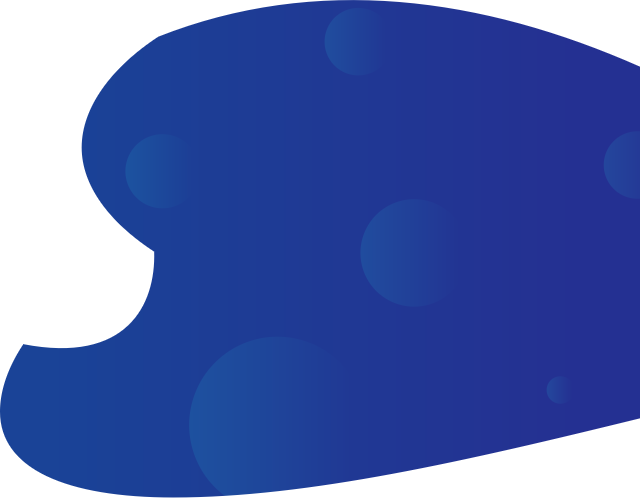
Reproduce this background procedurally as a Shadertoy shader.

```glsl
// A deep blue blob with a notched left side on white, carrying soft bubbles.
// The outline is a closed chain of cubic curves turned into a signed distance;
// each bubble is a disc of pale cyan that fades out from left to right.

#define CANVAS_HEIGHT 6.0                       // units from top to bottom
#define CURVE_STEPS 32                          // segments per outline curve
#define PAPER vec3(1.0)
#define BLUE_LEFT vec3(0.100, 0.262, 0.592)
#define BLUE_RIGHT vec3(0.143, 0.190, 0.572)
#define BLUE_SPAN vec2(0.6, 6.8)                // x range of the blue gradient
#define BUBBLE_TINT vec3(0.13, 0.62, 0.78)
#define BUBBLE_OPACITY 0.20
#define BUBBLE_FADE 0.92                        // fade length in diameters

// Bubble centre (x, y from the top) and radius
const int BUBBLE_COUNT = 6;
const vec3 BUBBLES[BUBBLE_COUNT] = vec3[BUBBLE_COUNT](
    vec3(4.30, 0.50, 0.405),
    vec3(1.95, 2.055, 0.445),
    vec3(4.97, 3.035, 0.645),
    vec3(3.33, 5.10, 1.06),
    vec3(6.725, 4.68, 0.165),
    vec3(7.65, 1.98, 0.405));

vec2 cubicPoint(vec2 a, vec2 b, vec2 c, vec2 d, float t) {
    float u = 1.0 - t;
    return u * u * u * a + 3.0 * u * u * t * b + 3.0 * u * t * t * c + t * t * t * d;
}

// Adds one curve to the outline. field.x: squared distance, field.y: side sign
void addCurve(inout vec2 field, vec2 p, vec2 a, vec2 b, vec2 c, vec2 d) {
    vec2 start = a;
    for (int i = 1; i <= CURVE_STEPS; i++) {
        vec2 end = cubicPoint(a, b, c, d, float(i) / float(CURVE_STEPS));
        vec2 edge = end - start;
        vec2 rel = p - start;
        vec2 gap = rel - edge * clamp(dot(rel, edge) / dot(edge, edge), 0.0, 1.0);
        field.x = min(field.x, dot(gap, gap));
        bvec3 crossing = bvec3(p.y >= start.y, p.y < end.y, edge.x * rel.y > edge.y * rel.x);
        if (all(crossing) || all(not(crossing))) field.y = -field.y;
        start = end;
    }
}

// Signed distance to the blob, negative inside
float blobDistance(vec2 p) {
    vec2 shoulder = vec2(1.90, 0.44), lobe = vec2(0.98, 1.77), notch = vec2(1.85, 3.02);
    vec2 tip = vec2(0.28, 4.13), heel = vec2(0.0, 4.94), base = vec2(2.08, 5.97);
    vec2 lowRight = vec2(7.68, 5.02), highRight = vec2(7.68, 0.80);
    vec2 field = vec2(1e3, 1.0);
    addCurve(field, p, shoulder, vec2(1.35, 0.80), vec2(0.98, 1.28), lobe);
    addCurve(field, p, lobe, vec2(0.98, 2.22), vec2(1.30, 2.66), notch);
    addCurve(field, p, notch, vec2(1.87, 3.66), vec2(1.52, 4.37), tip);
    addCurve(field, p, tip, vec2(0.10, 4.40), vec2(0.0, 4.68), heel);
    addCurve(field, p, heel, vec2(0.0, 5.63), vec2(0.80, 5.97), base);
    addCurve(field, p, base, vec2(3.70, 5.97), vec2(5.60, 5.53), lowRight);
    addCurve(field, p, lowRight, vec2(11.68, 4.02), vec2(11.68, 2.68), highRight);
    addCurve(field, p, highRight, vec2(5.78, -0.04), vec2(3.80, -0.31), shoulder);
    return field.y * sqrt(field.x);
}

// Coverage of a shape, smoothed over about one pixel
float coverage(float dist, float pixel) {
    return clamp(0.5 - dist / pixel, 0.0, 1.0);
}

void mainImage(out vec4 fragColor, in vec2 fragCoord) {
    // Canvas units with y measured from the top
    float pixel = CANVAS_HEIGHT / iResolution.y;
    vec2 p = vec2(fragCoord.x, iResolution.y - fragCoord.y) * pixel;

    // Blue body
    float across = clamp((p.x - BLUE_SPAN.x) / (BLUE_SPAN.y - BLUE_SPAN.x), 0.0, 1.0);
    vec3 color = mix(BLUE_LEFT, BLUE_RIGHT, across);

    // Fading bubbles
    for (int i = 0; i < BUBBLE_COUNT; i++) {
        vec2 rel = p - BUBBLES[i].xy;
        float radius = BUBBLES[i].z;
        float fade = clamp(1.0 - (rel.x + radius) / (2.0 * radius * BUBBLE_FADE), 0.0, 1.0);
        color = mix(color, BUBBLE_TINT, BUBBLE_OPACITY * fade * coverage(length(rel) - radius, pixel));
    }

    // Cut the body out of the paper
    color = mix(PAPER, color, coverage(blobDistance(p), pixel));
    fragColor = vec4(color, 1.0);
}
```
